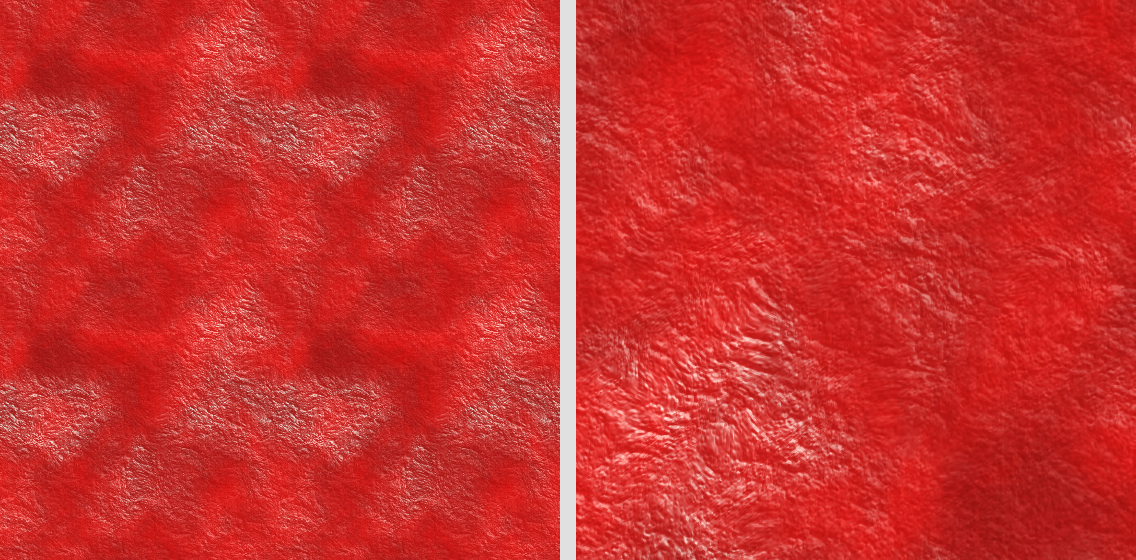
Left, the full canvas; right, a detail of the centre.
Write a three.js fragment shader that draws this texture.

```glsl
// Draws a seamless glossy red surface: fine crinkled relief, soft blotches and pale glints.
varying vec2 vUv;

const float TILES = 2.0;            // whole repeats across the canvas
const float GRAIN_CELLS = 256.0;    // fine speckle cells per tile
const float WRINKLE_CELLS = 14.0;   // coarsest wrinkles per tile, before turning
const vec2 LIGHT_DIR = vec2(0.45, 0.89);
const vec3 GLINT_TINT = vec3(0.1, 1.0, 0.96);

float hash(vec2 cell, float seed) {
  return fract(sin(dot(cell, vec2(127.1, 311.7)) + seed * 74.7) * 43758.5453);
}

// Value noise that wraps after a whole number of cells
float wrapNoise(vec2 p, float period, float seed) {
  vec2 q = p * period;
  vec2 cell = floor(q);
  vec2 f = q - cell;
  vec2 w = f * f * f * (f * (f * 6.0 - 15.0) + 10.0);
  vec2 lo = mod(cell, period);
  vec2 hi = mod(cell + 1.0, period);
  float bottom = mix(hash(lo, seed), hash(vec2(hi.x, lo.y), seed), w.x);
  float top = mix(hash(vec2(lo.x, hi.y), seed), hash(hi, seed), w.x);
  return mix(bottom, top, w.y);
}

// Soft layered noise, scaled to roughly zero mean and unit deviation
float blotches(vec2 p, float period, float seed) {
  float sum = 0.0;
  float amplitude = 0.5;
  for (int i = 0; i < 5; i++) {
    sum += amplitude * wrapNoise(p, period, seed + float(i));
    period *= 2.0;
    amplitude *= 0.58;
  }
  return (sum - 0.556) / 0.125;
}

vec2 warp(vec2 p, float period, float amount, float seed) {
  vec2 shift = vec2(wrapNoise(p, period, seed), wrapNoise(p, period, seed + 1.0));
  return p + amount * (shift - 0.5);
}

// Creased height; the integer matrix turns the lattice and still tiles
float wrinkleHeight(vec2 p, float period, float seed) {
  vec2 q = mat2(2.0, 1.0, -1.0, 2.0) * warp(p, 13.0, 0.03, seed);
  float sum = 0.0;
  float amplitude = 0.5;
  for (int i = 0; i < 4; i++) {
    float n = wrapNoise(q, period, seed + 5.0 + float(i));
    sum += amplitude * abs(2.0 * n - 1.0);
    period *= 2.0;
    amplitude *= 0.66;
  }
  return sum;
}

// Slope of the relief towards the light, roughly unit deviation
float reliefShade(vec2 p, vec2 lightDir) {
  vec2 stepUv = lightDir * 0.0016;
  float rise = wrinkleHeight(p - stepUv, WRINKLE_CELLS, 40.0)
             - wrinkleHeight(p + stepUv, WRINKLE_CELLS, 40.0);
  return clamp(rise / 0.063, -2.5, 2.8);
}

void main() {
  vec2 p = vUv * TILES;

  // Broad variation in brightness and gloss
  vec2 blotchUv = warp(p, 7.0, 0.1, 3.0);
  float tone = blotches(blotchUv, 5.0, 17.0);
  float gloss = blotches(blotchUv, 4.0, 29.0);
  float roughness = mix(0.55, 1.1, smoothstep(-1.4, 1.6, gloss));

  // Fine relief and speckle
  float shade = reliefShade(p, LIGHT_DIR) * roughness;
  float grain = wrapNoise(p, GRAIN_CELLS, 61.0) - 0.5;

  // Red body under a pale sheen that peaks on lit creases
  float red = 0.768 + 0.046 * tone + 0.024 * shade + 0.08 * grain;
  float sheen = 0.122 * exp(0.42 * gloss + 0.44 * shade + 0.7 * grain);
  sheen /= 1.0 + 0.5 * sheen;
  vec3 body = vec3(red, 0.045, 0.04);
  vec3 color = body + GLINT_TINT * sheen;

  gl_FragColor = vec4(clamp(color, 0.0, 1.0), 1.0);
}
```
